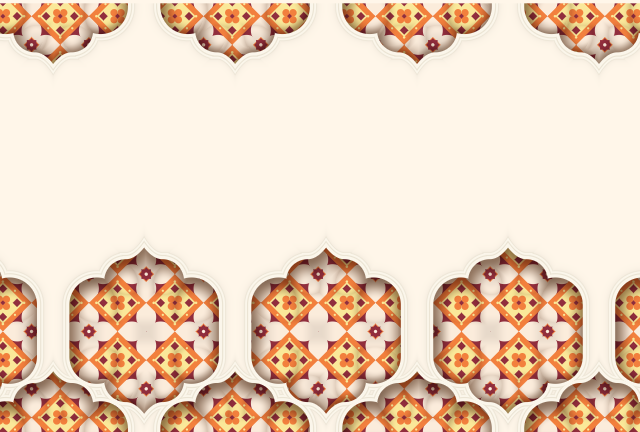
Give the GLSL for this background, as a WebGL 1 fragment shader.

```glsl
precision highp float;
// Cream paper with rows of cusped medallion windows cut into it.
// Each window is a folded union of circles and boxes; a continuous tile of
// diamonds and four-petal flowers shows through, shaded by the paper's edge.

uniform vec2 u_resolution;

// Lengths are in design units, HEIGHT of them to the canvas height.
const float HEIGHT = 520.0;
const float SPACING = 219.0;        // between medallions in a row
const float OUTER_ROW_X = 64.0;     // a centre in the top and bottom rows
const float TOP_ROW_Y = 543.0;
const float MIDDLE_ROW_Y = 122.0;
const float BOTTOM_ROW_Y = -27.0;
const float TOP_MARGIN = 4.0;       // plain strip along the upper edge
const float TILE = 69.0;
const vec2 TILE_ORIGIN = vec2(176.0, 190.0);
const vec2 SHADOW_SHIFT = vec2(-2.0, 5.0);
const float SHADOW_DEPTH = 21.0;

const vec3 PAPER = vec3(1.0, 0.966, 0.914);
const vec3 RIM_LIGHT = vec3(0.985, 0.965, 0.92);
const vec3 RIM_LINE = vec3(0.90, 0.87, 0.80);
const vec3 PETAL = vec3(0.985, 0.925, 0.86);
const vec3 ORANGE = vec3(0.95, 0.50, 0.24);
const vec3 YELLOW = vec3(0.98, 0.91, 0.60);
const vec3 MAROON = vec3(0.57, 0.18, 0.24);
const vec3 SHADE = vec3(0.50, 0.40, 0.33);

float pixelSize;

// Smooth coverage of the region where distance d is negative.
float fill(float d) {
    return clamp(0.5 - d / pixelSize, 0.0, 1.0);
}

float box(vec2 p, vec2 halfSize) {
    vec2 q = p - halfSize;
    return length(max(q, 0.0)) + min(max(q.x, q.y), 0.0);
}

float diamond(vec2 p, float radius) {
    return (abs(p.x) + abs(p.y) - radius) * 0.7071;
}

// One window, with p folded into its upper right quarter.
float medallion(vec2 p) {
    p = abs(p);
    float body = min(box(p, vec2(90.0, 31.0)), box(p, vec2(47.0, 63.0)));
    float sideLobe = length(p - vec2(57.0, 31.0)) - 33.0;
    float topLobe = length(p - vec2(22.0, 60.0)) - 26.0;
    float t = max(1.0 - p.x / 22.0, 0.0);
    float slope = 1.27 * t;
    float tip = (p.y - 86.0 - 14.0 * t * t) / sqrt(1.0 + slope * slope);
    tip = max(tip, p.x - 22.0);
    return min(min(body, tip), min(sideLobe, topLobe));
}

float medallionRow(vec2 p, vec2 centre) {
    p -= centre;
    p.x = mod(p.x + 0.5 * SPACING, SPACING) - 0.5 * SPACING;
    return medallion(p);
}

float windows(vec2 p) {
    float top = medallionRow(p, vec2(OUTER_ROW_X, TOP_ROW_Y));
    float middle = medallionRow(p, vec2(OUTER_ROW_X + 0.5 * SPACING, MIDDLE_ROW_Y));
    float bottom = medallionRow(p, vec2(OUTER_ROW_X, BOTTOM_ROW_Y));
    return min(top, min(middle, bottom));
}

// Pale flower on maroon, some with a red star at the heart.
vec3 flowerTile(vec2 p, float hasStar) {
    vec2 q = abs(p);
    float along = max(q.x, q.y);
    float across = min(q.x, q.y);
    float petal = length(vec2(along - 17.25, across + 6.4)) - 18.4;
    vec3 petalColor = PETAL * mix(0.92, 1.0, smoothstep(3.0, 22.0, along));
    vec3 color = mix(MAROON, petalColor, fill(petal));
    float star = min(along, (q.x + q.y) * 0.7071);
    color = mix(color, ORANGE, hasStar * fill(diamond(p, 9.5)));
    color = mix(color, MAROON, hasStar * fill(star - 5.7));
    return mix(color, PETAL, hasStar * fill(length(p) - 2.0));
}

// Orange-framed yellow diamond with a small flower and maroon studs.
vec3 diamondTile(vec2 p) {
    vec2 q = abs(p);
    float along = max(q.x, q.y);
    float across = min(q.x, q.y);
    vec3 color = mix(ORANGE, YELLOW, fill(diamond(p, 25.0)));
    color = mix(color, ORANGE, fill(length(q - 4.2) - 4.4));
    color = mix(color, MAROON, fill(diamond(vec2(along - 17.0, across), 5.2)));
    color = mix(color, YELLOW, fill(length(vec2(along - 25.5, across)) - 1.5));
    color = mix(color, YELLOW, fill(length(q - 14.5) - 1.3));
    return mix(color, MAROON, fill(diamond(p, 3.0)));
}

vec3 tiles(vec2 p) {
    vec2 grid = (p - TILE_ORIGIN) / TILE;
    vec2 cell = floor(grid + 0.5);
    vec2 local = (grid - cell) * TILE;
    vec2 corner = (fract(grid) - 0.5) * TILE;
    float plain = step(mod(cell.x + 0.5, 3.0), 1.0) * step(1.0, mod(cell.y + 0.5, 2.0));
    float inFlower = fill(diamond(local, 0.5 * TILE));
    return mix(diamondTile(corner), flowerTile(local, 1.0 - plain), inFlower);
}

void main() {
    pixelSize = HEIGHT / u_resolution.y;
    vec2 p = gl_FragCoord.xy * pixelSize;
    float d = windows(p);

    // Paper with a soft halo and a raised double rim.
    vec3 color = PAPER * (1.0 - 0.06 * exp(-max(d - 7.0, 0.0) / 3.5));
    color = mix(color, RIM_LIGHT, fill(d - 8.0));
    color = mix(color, RIM_LINE, 0.75 * fill(abs(d - 4.5) - 0.7));
    color = mix(color, RIM_LINE, 0.5 * fill(abs(d - 8.0) - 0.6));

    // Tiles darkened towards the cut edge, most of all below its top.
    float depth = min(-d * 1.5, -windows(p + SHADOW_SHIFT));
    float shadow = 1.0 - smoothstep(-5.0, SHADOW_DEPTH, depth);
    vec3 inside = tiles(p) * mix(vec3(1.0), SHADE, 0.85 * shadow);
    color = mix(color, inside, fill(d));

    color = mix(PAPER, color, fill(p.y - HEIGHT + TOP_MARGIN));
    gl_FragColor = vec4(color, 1.0);
}
```
